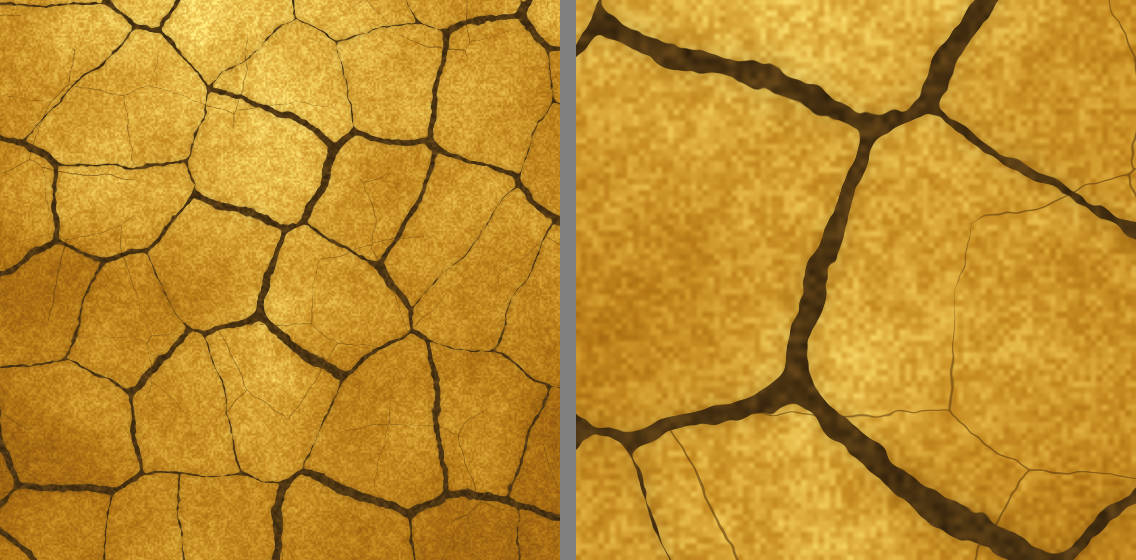
Left, the full canvas; right, a detail of the centre.
Give the GLSL for this texture, as a Shadertoy shader.

```glsl
// Dry golden ochre ground split by a branching network of dark cracks.

float hash(vec2 p) {
    vec3 q = fract(vec3(p.xyx) * 0.1031);
    q += dot(q, q.yzx + 33.33);
    return fract((q.x + q.y) * q.z);
}

float noise(vec2 p) {
    vec2 i = floor(p), f = fract(p);
    f = f * f * (3.0 - 2.0 * f);
    return mix(mix(hash(i), hash(i + vec2(1, 0)), f.x),
               mix(hash(i + vec2(0, 1)), hash(i + vec2(1, 1)), f.x), f.y);
}

float fbm(vec2 p) {
    float sum = 0.0, amp = 0.5;
    for (int i = 0; i < 5; i++) {
        sum += amp * noise(p);
        p = mat2(1.6, 1.2, -1.2, 1.6) * p + 7.7;
        amp *= 0.5;
    }
    return sum;
}

float smoothMin(float a, float b, float k) {
    float h = max(k - abs(a - b), 0.0) / k;
    return min(a, b) - 0.25 * h * h * k;
}

vec2 cellSeed(vec2 cell) {
    return cell + 0.1 + 0.8 * vec2(hash(cell + 11.0), hash(cell + 57.0));
}

// Groups cells into large diagonal plates; plate borders become broad cracks.
float plate(vec2 seed) {
    vec2 q = mat2(0.7, 0.7, -0.7, 0.7) * seed / 2.3;
    q += 0.9 * vec2(noise(seed * 0.5 + 3.0), noise(seed * 0.5 + 40.0));
    q.x += 0.5 * mod(floor(q.y), 2.0);
    return hash(floor(q) + 19.0);
}

// Signed distance to the cell borders, each with its own half width.
float crackNetwork(vec2 uv, float scale, vec2 broad, vec2 fine) {
    vec2 p = uv * scale, homeCell = vec2(0), home = vec2(0);
    float nearest = 1e3;
    for (int y = -1; y <= 1; y++)
    for (int x = -1; x <= 1; x++) {
        vec2 cell = floor(p) + vec2(x, y), seed = cellSeed(cell);
        float dist = length(seed - p);
        if (dist < nearest) { nearest = dist; homeCell = cell; home = seed; }
    }
    float homePlate = plate(home), d = 1.0;
    float taper = 0.6 + 0.8 * noise(uv * 9.0 + 5.0);
    for (int y = -2; y <= 2; y++)
    for (int x = -2; x <= 2; x++) {
        if (x == 0 && y == 0) continue;
        vec2 cell = homeCell + vec2(x, y), seed = cellSeed(cell);
        float border = dot(0.5 * (home + seed) - p, normalize(seed - home)) / scale;
        vec2 range = plate(seed) == homePlate ? fine : broad;
        float width = taper * mix(range.x, range.y, hash(homeCell + cell + 0.5));
        d = smoothMin(d, border - width, broad.y * 0.9);
    }
    return d;
}

void mainImage(out vec4 fragColor, in vec2 fragCoord) {
    vec2 uv = fragCoord / iResolution.y;
    vec2 frame = fragCoord / iResolution.xy;
    float soft = 0.7 / iResolution.y;

    // Ground: light from the top centre, dim sides, mottling and fine grain
    float tone = 0.905 - 0.165 * (1.0 - frame.y) - 0.44 * pow(frame.x - 0.5, 2.0);
    tone += 0.26 * (fbm(uv * 6.0 + 2.0) - 0.49);
    tone += 0.07 * (noise(uv * 90.0) - 0.5) + 0.13 * (noise(uv * 290.0) - 0.5);
    float t = (tone - 0.63) / 0.24;
    vec3 color = vec3(0.63, 0.40, 0.07) + t * vec3(0.24, 0.19, 0.0)
               + t * abs(t) * vec3(0.0, 0.09, 0.17);

    // Warp bends the cracks, then makes them jagged
    vec2 bent = uv + 0.05 * vec2(noise(uv * 4.0), noise(uv * 4.0 + 30.0));
    bent += 0.034 * vec2(fbm(uv * 13.0 + 9.0), fbm(uv * 13.0 + 70.0));

    // Hairlines that fade out inside the cells
    float hair = crackNetwork(bent + 3.7, 7.0, vec2(0.0004, 0.0009), vec2(0.0001, 0.0006));
    hair += 0.004 * smoothstep(0.42, 0.62, noise(uv * 6.0 + 15.0));
    color = mix(color, vec3(0.40, 0.26, 0.06), 0.65 * smoothstep(soft, -soft, hair));

    // Main cracks with frayed rims and crumbly dark filling
    float crack = crackNetwork(bent, 5.0, vec2(0.0032, 0.0072), vec2(0.0003, 0.0023));
    crack += 0.0022 * (noise(uv * 130.0) - 0.5) + 0.0016 * (noise(uv * 55.0) - 0.5);
    color *= 1.0 - 0.1 * exp(-max(crack, 0.0) / 0.005);
    float crumbs = 0.6 * noise(uv * 230.0 + 8.0) + 0.4 * noise(uv * 110.0);
    vec3 filling = mix(vec3(0.18, 0.12, 0.04), vec3(0.42, 0.29, 0.10), crumbs);
    color = mix(color, filling, smoothstep(soft, -soft, crack));

    fragColor = vec4(color, 1.0);
}
```
